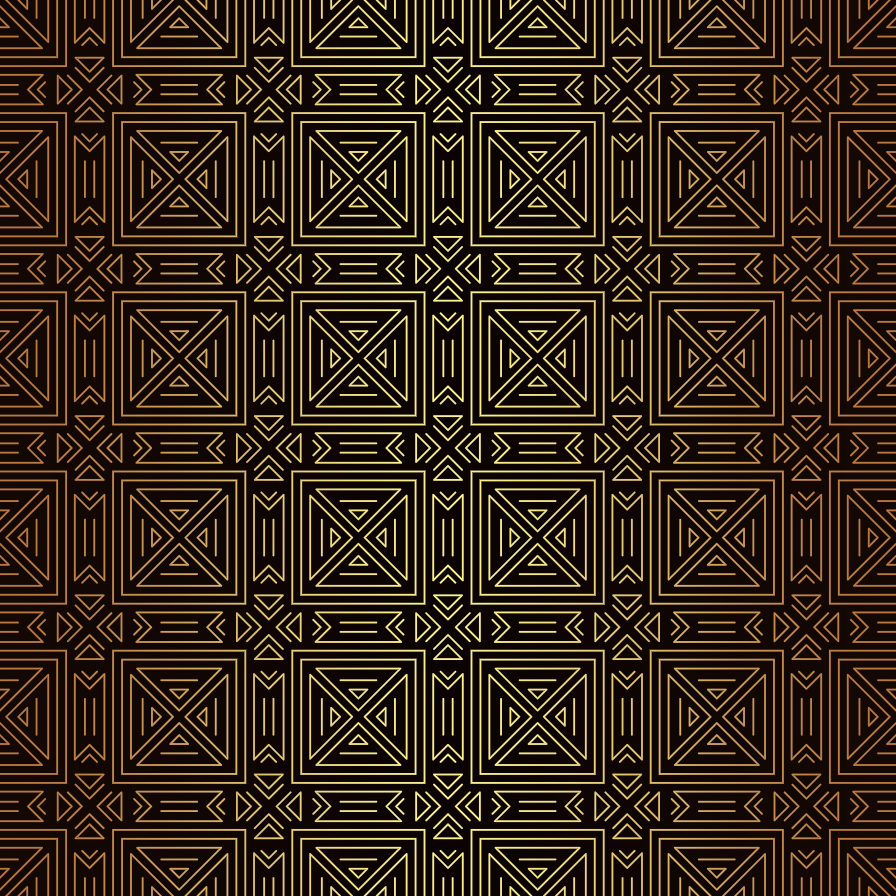
Write a three.js fragment shader that draws this pattern.

```glsl
// Art deco lattice of fine gold lines: framed squares, notched ribbons and arrow crosses on near black.
#define REPEATS 5.0
#define CELL 230.4
#define LINE_WIDTH 2.4
#define GOLD_CENTER vec3(0.98, 0.94, 0.56)
#define GOLD_EDGE vec3(0.72, 0.47, 0.25)
#define GROUND_CENTER vec3(0.045, 0.012, 0.012)
#define GROUND_EDGE vec3(0.075, 0.030, 0.012)

varying vec2 vUv;

float segment(vec2 p, vec2 a, vec2 b) {
  vec2 ab = b - a;
  return length(p - a - ab * clamp(dot(p - a, ab) / dot(ab, ab), 0.0, 1.0));
}

// Position around the nearest motif centre, mirrored into one quadrant
vec2 quadrant(vec2 cells, vec2 center) {
  return abs(fract(cells - center + 0.5) - 0.5) * CELL;
}

// Mirrors a quadrant on its diagonal, leaving the upper wedge
vec2 wedge(vec2 p) {
  return vec2(min(p.x, p.y), max(p.x, p.y));
}

// Right-angled triangle with its base outward and its apex toward the centre
float triangle(vec2 p, float base, float halfWidth) {
  vec2 corner = vec2(halfWidth, base);
  float d = segment(p, vec2(0.0, base), corner);
  return min(d, segment(p, corner, vec2(0.0, base - halfWidth)));
}

// Double frame around four nested triangles
float framedSquare(vec2 p) {
  float d = min(abs(p.y - 85.0), abs(p.y - 73.5));
  d = min(d, triangle(p, 62.0, 54.0));
  d = min(d, segment(p, vec2(0.0, 47.0), vec2(23.0, 47.0)));
  return min(d, triangle(p, 35.0, 11.5));
}

// Four triangles pointing at a cross of chevrons
float arrowCross(vec2 p) {
  float d = triangle(p, 41.0, 18.0);
  return min(d, segment(p, vec2(0.0, 10.0), vec2(18.0, 28.0)));
}

// Ribbon with notched ends, two inner strokes and end chevrons
float ribbon(vec2 p) {
  vec2 corner = vec2(55.0, 19.0);
  float d = segment(p, vec2(0.0, 19.0), corner);
  d = min(d, segment(p, corner, vec2(36.0, 0.0)));
  d = min(d, segment(p, vec2(0.0, 6.0), vec2(23.0, 6.0)));
  return min(d, segment(p, vec2(48.5, 0.0), vec2(58.0, 9.5)));
}

void main() {
  vec2 cells = vUv * REPEATS;

  // Nearest line of all motifs
  float d = framedSquare(wedge(quadrant(cells, vec2(0.0))));
  d = min(d, arrowCross(wedge(quadrant(cells, vec2(0.5)))));
  d = min(d, ribbon(quadrant(cells, vec2(0.0, 0.5))));
  d = min(d, ribbon(quadrant(cells, vec2(0.5, 0.0)).yx));

  // Smooth line coverage
  float pixel = fwidth(vUv.x) * REPEATS * CELL;
  float line = clamp(0.5 + (0.5 * LINE_WIDTH - d) / pixel, 0.0, 1.0);

  // Sheen across the canvas, equal at both side edges
  float sheen = 0.5 - 0.5 * cos(6.28318 * vUv.x);
  vec3 gold = mix(GOLD_EDGE, GOLD_CENTER, sheen);
  vec3 ground = mix(GROUND_EDGE, GROUND_CENTER, sheen);
  gl_FragColor = vec4(mix(ground, gold, line), 1.0);
}
```
